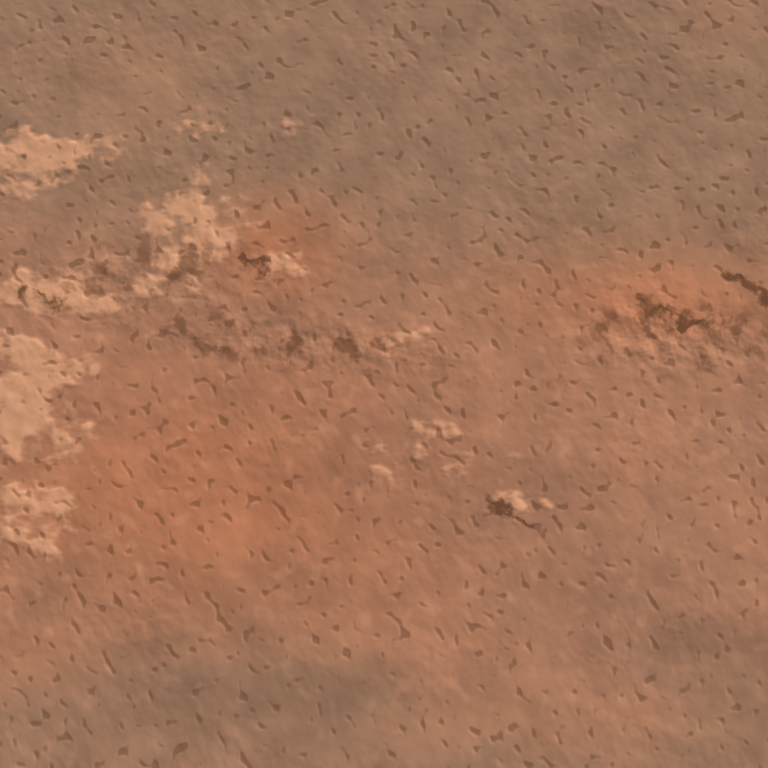
A WebGL 1 fragment shader for this texture:

```glsl
precision highp float;
// Dusty red-brown soil with pale crusts, rough ridges and small cracks.
uniform vec2 u_resolution;

vec2 gradientAt(vec2 cell) {
  vec3 h = fract(cell.xyx * vec3(0.1031, 0.1030, 0.0973));
  h += dot(h, h.yzx + 33.33);
  float angle = 6.2832 * fract((h.x + h.y) * h.z);
  return vec2(cos(angle), sin(angle));
}

float noise(vec2 p) {
  vec2 i = floor(p), f = fract(p);
  vec2 u = f * f * f * (f * (f * 6.0 - 15.0) + 10.0);
  vec2 e = vec2(0.0, 1.0);
  return mix(
    mix(dot(gradientAt(i), f), dot(gradientAt(i + e.yx), f - e.yx), u.x),
    mix(dot(gradientAt(i + e.xy), f - e.xy), dot(gradientAt(i + e.yy), f - e.yy), u.x), u.y);
}

float fbm(vec2 p) {
  float sum = 0.0, amplitude = 1.0;
  for (int i = 0; i < 4; i++) {
    sum += amplitude * noise(p);
    p = mat2(1.6, 1.2, -1.2, 1.6) * p + 7.3;
    amplitude *= 0.5;
  }
  return sum;
}

float blob(vec2 p, vec2 center, vec2 radius) {
  vec2 q = (p - center) / radius;
  return exp(-dot(q, q));
}

// Soft, ragged dark line from a to b, broken by noise
float crack(vec2 p, vec2 a, vec2 b, float width) {
  p += 0.022 * vec2(fbm(p * 34.0), fbm(p * 34.0 + 19.0));
  vec2 ab = b - a;
  float t = clamp(dot(p - a, ab) / dot(ab, ab), 0.0, 1.0);
  float line = 1.0 - smoothstep(0.1 * width, width, length(p - a - ab * t));
  return line * smoothstep(-0.45, 0.1, noise(p * 55.0));
}

// Grain coordinates: slanted, and finer towards the far top edge
vec2 grainSpace(vec2 p) {
  p.y *= 0.95 + 0.25 * p.y;
  return vec2(dot(p, vec2(0.87, 0.5)), dot(p, vec2(0.5, -0.87)) * 0.75);
}

float crust(vec2 p) {
  float field = blob(p, vec2(0.04, 0.785), vec2(0.11, 0.045));
  field = max(field, blob(p, vec2(0.03, 0.485), vec2(0.09, 0.10)));
  field = max(field, 0.8 * blob(p, vec2(0.25, 0.70), vec2(0.09, 0.08)));
  field = max(field, 0.85 * blob(p, vec2(0.10, 0.62), vec2(0.17, 0.04)));
  field = max(field, 0.85 * blob(p, vec2(0.04, 0.315), vec2(0.06, 0.06)));
  field = max(field, 0.8 * blob(p, vec2(0.35, 0.66), vec2(0.05, 0.025)));
  field = max(field, 0.5 * blob(p, vec2(0.28, 0.84), vec2(0.16, 0.03)));
  field = max(field, 0.55 * blob(p, vec2(0.56, 0.55), vec2(0.08, 0.025)));
  field = max(field, 0.45 * blob(p, vec2(0.56, 0.41), vec2(0.14, 0.06)));
  field = max(field, 0.75 * blob(p, vec2(0.685, 0.34), vec2(0.04, 0.03)));
  float ragged = 0.75 * fbm(p * vec2(17.0, 24.0)) + 0.25 * noise(p * 75.0);
  return smoothstep(0.4, 0.85, field + ragged) * smoothstep(0.08, 0.35, field);
}

float ridges(vec2 p) {
  float band = blob(p, vec2(0.37, 0.555 - 0.1 * (p.x - 0.37)), vec2(0.19, 0.035));
  band = max(band, blob(p, vec2(0.88, 0.56), vec2(0.13, 0.05)));
  return max(band, 0.6 * blob(p, vec2(0.20, 0.64), vec2(0.2, 0.07)));
}

// Sparse dark grains, gathered into loose groups
float pits(vec2 p) {
  vec2 g = grainSpace(p);
  return smoothstep(0.24, 0.52, noise(g * 76.0 + 50.0) + 0.22 * noise(p * 13.0));
}

float height(vec2 p) {
  vec2 g = grainSpace(p);
  float rough = 0.65 + 0.8 * noise(p * 8.0 + 3.0);
  return rough * (0.24 * noise(g * 74.0) + 0.1 * noise(g * 150.0 + 4.0))
    + 0.28 * noise(p * 36.0) - 0.18 * pits(p)
    + crust(p) * (0.3 + 0.4 * noise(p * 48.0)) + 1.2 * ridges(p) * fbm(g * 30.0 + 11.0);
}

void main() {
  vec2 p = gl_FragCoord.xy / u_resolution;
  float broad = fbm(p * vec2(3.0, 4.5) + 2.0);

  // Grey dust at the top and bottom, warm soil between
  float dusty = smoothstep(0.55, 0.80, p.y + 0.14 * broad + 0.08 * (p.x - 0.5));
  dusty = max(dusty, 0.7 * smoothstep(0.24, 0.04, p.y + 0.16 * broad + 0.05 * p.x));
  float warm = blob(p, vec2(0.27, 0.36), vec2(0.32, 0.18));
  warm = max(warm, blob(p, vec2(0.36, 0.67), vec2(0.09, 0.07)));
  warm = max(warm, 0.8 * blob(p, vec2(0.85, 0.61), vec2(0.22, 0.06)));
  warm = clamp(warm + 0.35 * broad, 0.0, 1.0);
  vec3 color = mix(vec3(0.645, 0.46, 0.36), vec3(0.585, 0.45, 0.36), dusty);
  color = mix(color, vec3(0.685, 0.44, 0.315), 0.8 * warm);
  color *= 1.0 + 0.08 * broad + 0.09 * fbm(p * 15.0);

  // Pale crusts and light flecks
  vec2 g = grainSpace(p);
  float flecks = smoothstep(0.18, 0.55, noise(g * 50.0 + 31.0) + 0.2 * noise(p * 10.0));
  color = mix(color, vec3(0.78, 0.56, 0.43), 0.35 * flecks * (1.0 - 0.5 * dusty));
  color = mix(color, vec3(0.82, 0.60, 0.46), 0.8 * crust(p));

  // Relief lit from the upper right
  float slope = height(p) - height(p + vec2(0.0028, 0.0034));
  color *= 1.0 + clamp(0.42 * slope, -0.3, 0.2);

  // Dark grains, ridge hollows and cracks
  float hollows = smoothstep(0.05, 0.45, fbm(g * 30.0 + 5.0)) * smoothstep(0.1, 0.7, ridges(p));
  float cracks = crack(p, vec2(0.635, 0.35), vec2(0.695, 0.308), 0.012);
  cracks = max(cracks, crack(p, vec2(0.83, 0.605), vec2(0.93, 0.57), 0.014));
  cracks = max(cracks, crack(p, vec2(0.95, 0.64), vec2(1.01, 0.61), 0.012));
  cracks = max(cracks, crack(p, vec2(0.03, 0.622), vec2(0.075, 0.605), 0.012));
  cracks = max(cracks, crack(p, vec2(0.32, 0.66), vec2(0.34, 0.653), 0.012));
  float dark = max(0.36 * pits(p), max(0.6 * hollows, 0.8 * cracks));
  color = mix(color, vec3(0.38, 0.25, 0.17), dark);

  gl_FragColor = vec4(color, 1.0);
}
```
